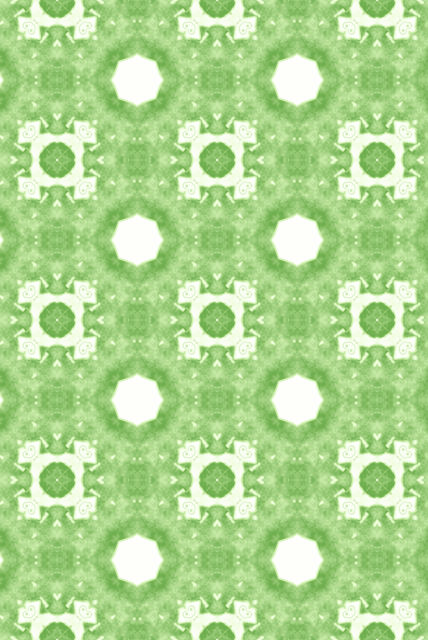
A Shadertoy shader for this pattern:

```glsl
// Green watercolour kaleidoscope: four square cells per canvas height, each with
// a pale notched frame at its centre and a white octagon at its corners.
// One eighth of a cell is drawn with distance functions, then mirrored and tiled.

const float PI = 3.14159265;
const float ROWS = 4.0;
const float SHIFT_X = 0.02;

const vec3 DARK_GREEN  = vec3(0.49, 0.72, 0.36);
const vec3 LIGHT_GREEN = vec3(0.74, 0.89, 0.61);
const vec3 RIM_GREEN   = vec3(0.83, 0.95, 0.70);
const vec3 CREAM       = vec3(0.94, 0.99, 0.87);
const vec3 WHITE       = vec3(0.995, 1.0, 0.985);

float hash(vec2 p) {
    return fract(sin(dot(p, vec2(127.1, 311.7))) * 43758.5453);
}

float valueNoise(vec2 p) {
    vec2 i = floor(p), f = fract(p);
    f = f * f * (3.0 - 2.0 * f);
    return mix(mix(hash(i), hash(i + vec2(1, 0)), f.x),
               mix(hash(i + vec2(0, 1)), hash(i + 1.0), f.x), f.y);
}

float fbm(vec2 p) {
    float sum = 0.0, amp = 0.5;
    for (int i = 0; i < 4; i++) {
        sum += amp * valueNoise(p);
        p = mat2(1.6, 1.2, -1.2, 1.6) * p + 7.3;
        amp *= 0.55;
    }
    return sum / 1.01;
}

float sdBox(vec2 p, vec2 halfSize) {
    vec2 d = abs(p) - halfSize;
    return length(max(d, 0.0)) + min(max(d.x, d.y), 0.0);
}

float sdCapsule(vec2 p, vec2 a, vec2 b, float r) {
    vec2 pa = p - a, ba = b - a;
    return length(pa - ba * clamp(dot(pa, ba) / dot(ba, ba), 0.0, 1.0)) - r;
}

// Octagon with slightly hollow sides and its points on the axes and diagonals
float sdOctagon(vec2 p) {
    float a = abs(mod(atan(p.y, p.x), PI / 4.0) - PI / 8.0) / (PI / 8.0);
    return length(p) - mix(0.148, 0.166, a * a);
}

float fill(float d, float soft) {
    return 1.0 - smoothstep(-soft, soft, d);
}

// Mirror a cell into the wedge 0 <= y <= x <= 0.5
vec2 foldCell(vec2 p) {
    vec2 q = abs(fract(p + 0.5) - 0.5);
    return q.y > q.x ? q.yx : q;
}

// Square ring, scooped by side discs, with notched corner blocks
float sdFrame(vec2 q) {
    float opening = min(length(q) - 0.113, sdBox(q, vec2(0.087)));
    float ring = max(sdBox(q, vec2(0.165)), -opening);
    ring = max(ring, 0.092 - length(q - vec2(0.243, 0.0)));
    float block = sdBox(q - vec2(0.184, 0.155), vec2(0.052, 0.041)) - 0.006;
    return min(ring, block);
}

// Dashes, hearts and seeds around the frame
float sdMarks(vec2 q) {
    float d = sdCapsule(q, vec2(0.212, 0.066), vec2(0.264, 0.097), 0.010);
    d = min(d, sdCapsule(q, vec2(0.259, 0.0), vec2(0.278, 0.014), 0.013));
    d = min(d, length(q - vec2(0.237)) - 0.016);
    d = min(d, sdCapsule(q, vec2(0.343, 0.137), vec2(0.359, 0.149), 0.009));
    return min(d, length(q - vec2(0.478, 0.132)) - 0.011);
}

// Cloudy wash, paler along the axes and deeper near the octagons
vec3 wash(vec2 q) {
    float tone = 0.42 + 2.1 * (fbm(q * 15.0 + 3.0) - 0.5);
    tone += 0.45 * (valueNoise(q * 95.0) - 0.5);
    tone += 0.32 * exp(-q.y * q.y / 0.004) * smoothstep(0.22, 0.36, q.x);
    tone -= 0.30 * exp(-dot(q - vec2(0.43, 0.30), q - vec2(0.43, 0.30)) / 0.004);
    tone -= 0.15 * fill(length(q) - 0.10, 0.02);
    return mix(DARK_GREEN, LIGHT_GREEN, clamp(tone, -0.2, 1.25));
}

void mainImage(out vec4 fragColor, in vec2 fragCoord) {
    vec2 p = (fragCoord - vec2(0.5 * iResolution.x, 0.0)) / iResolution.y * ROWS;
    vec2 q = foldCell(p - vec2(SHIFT_X, 0.0));
    float soft = max(0.75 * ROWS / iResolution.y, 0.004);
    float wobble = 0.010 * (valueNoise(q * 55.0) - 0.5);
    vec3 col = wash(q);

    // Faint scattered specks
    for (int i = 0; i < 10; i++) {
        float k = float(i);
        vec2 c = vec2(mix(0.28, 0.5, hash(vec2(k, 1.0))), 0.22 * hash(vec2(k, 5.0)));
        col = mix(col, RIM_GREEN, 0.45 * fill(length(q - c) - 0.005, soft));
    }

    // Centre medallion: diagonal veins and a bright dot
    float vein = fill(abs(q.x - q.y) - 0.003, soft) * fill(q.x - 0.07, 0.02);
    col = mix(col, LIGHT_GREEN, 0.5 * vein);
    col = mix(col, CREAM, fill(length(q) - 0.007, soft));

    // Side lens outlines and small marks
    float lens = abs(length(q - vec2(0.243, 0.0)) - 0.088) - 0.003;
    col = mix(col, RIM_GREEN, 0.6 * fill(lens, soft) * fill(q.x - 0.20, 0.02));
    float marks = sdMarks(q) + wobble;
    col = mix(col, RIM_GREEN, fill(marks, soft));
    col = mix(col, CREAM, fill(marks + 0.006, soft));

    // Frame with rim, then loops and blots inside its corners
    float frame = sdFrame(q) + wobble;
    col = mix(col, RIM_GREEN, fill(frame - 0.004, soft));
    col = mix(col, mix(CREAM, WHITE, valueNoise(q * 40.0)), fill(frame + 0.004, soft));
    float loopLine = abs(length((q - vec2(0.182, 0.160)) * vec2(0.8, 1.2)) - 0.026) - 0.002;
    float blot = min(length(q - vec2(0.190, 0.163)) - 0.008, length(q - vec2(0.142, 0.128)) - 0.006);
    col = mix(col, LIGHT_GREEN, 0.75 * fill(min(loopLine, blot), soft));

    // Octagon with rim
    float octagon = sdOctagon(0.5 - q) + 0.4 * wobble;
    col = mix(col, RIM_GREEN, fill(octagon - 0.004, soft));
    col = mix(col, WHITE, fill(octagon + 0.007, soft));

    fragColor = vec4(col, 1.0);
}
```
